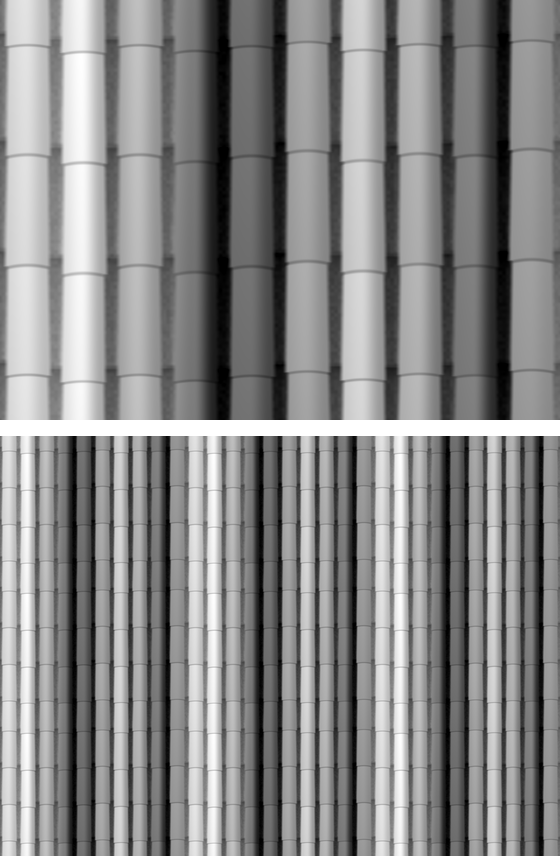
Top, the tile; bottom, the same tile 3 across and 3 down.
This texture map is drawn by a Shadertoy shader. Its source:

```glsl
const int COLUMNS = 10;
const float ROWS = 4.0;
const float TAU = 6.2831853;
const float TOP_HALF_WIDTH = 0.365;    // in column widths
const float LIP_HALF_WIDTH = 0.395;
const float EDGE_SOFTNESS = 0.055;
const float SEAM_WIDTH = 0.026;        // in row heights
const float SEAM_DARKNESS = 0.23;
const float SEAM_ARCH = 0.025;
const float PAN_LEAD = 0.11;
const float PAN_RISE = 0.13;
const float SWAY = 0.025;
const float TONE_JITTER = 0.035;
const float GRAIN = 0.045;
const vec2 GRAIN_CELLS = vec2(160.0, 120.0);

// Left, middle and right tone of each column of tiles
const vec3 TONES[COLUMNS] = vec3[COLUMNS](
    vec3(0.82, 0.88, 0.74), vec3(0.88, 0.98, 0.68),
    vec3(0.64, 0.74, 0.58), vec3(0.55, 0.47, 0.12),
    vec3(0.42, 0.43, 0.27), vec3(0.60, 0.65, 0.54),
    vec3(0.76, 0.82, 0.58), vec3(0.66, 0.70, 0.48),
    vec3(0.48, 0.50, 0.17), vec3(0.58, 0.60, 0.54));

// Tone of the trough to the right of each column
const float TROUGHS[COLUMNS] = float[COLUMNS](
    0.50, 0.36, 0.37, 0.02, 0.09, 0.26, 0.21, 0.20, 0.04, 0.42);

// Downward stagger of each column, in row heights
const float STAGGER[COLUMNS] = float[COLUMNS](
    0.0, 0.07, 0.0, 0.06, 0.01, -0.035, 0.05, -0.01, 0.005, -0.05);

float hash(vec2 p) {
    vec3 q = fract(vec3(p.xyx) * 0.1031);
    q += dot(q, q.yzx + 33.33);
    return fract((q.x + q.y) * q.z);
}

// Value noise that wraps after the given number of cells
float wrappedNoise(vec2 p, vec2 cells) {
    vec2 i = floor(p), f = fract(p);
    f = f * f * (3.0 - 2.0 * f);
    vec2 a = mod(i, cells), b = mod(i + 1.0, cells);
    return mix(mix(hash(a), hash(vec2(b.x, a.y)), f.x),
               mix(hash(vec2(a.x, b.y)), hash(b), f.x), f.y);
}

// Row coordinate growing downward, with slightly uneven courses
float courseAt(float down) {
    return ROWS * down - 0.5 + 0.071 * sin(TAU * down)
         + 0.026 * sin(2.0 * TAU * down);
}

// Trough between two columns, stepped where its pans overlap
float troughShade(int left, int right, float across, float course) {
    float row = course - 0.5 * (STAGGER[left] + STAGGER[right]) + PAN_LEAD;
    float along = fract(row);
    float rise = along * (1.0 - smoothstep(0.96, 1.0, along)) - 0.45;
    float notch = exp(-along * 14.0) * smoothstep(0.0, 0.03, along);
    float litSide = smoothstep(0.0, 0.12, across);
    float base = TROUGHS[left];
    return base + PAN_RISE * rise * (0.35 + base) * (0.5 + litSide)
         + 0.07 * litSide - 0.12 * notch;
}

void mainImage(out vec4 fragColor, in vec2 fragCoord) {
    vec2 uv = fragCoord / iResolution.xy;
    float x = uv.x * float(COLUMNS);
    int column = int(floor(x)) % COLUMNS;
    float across = fract(x) - 0.5;
    float course = courseAt(1.0 - uv.y);

    // Position inside the tile, from its upper seam to its lower lip
    float arch = SEAM_ARCH * pow(across / LIP_HALF_WIDTH, 2.0);
    float tileRow = course - STAGGER[column] - arch;
    float along = fract(tileRow);
    vec2 tile = vec2(float(column), mod(floor(tileRow), ROWS));
    float body = smoothstep(0.0, SEAM_WIDTH, min(along, 1.0 - along));

    // Tapered outline with a small sway for each tile
    float sway = SWAY * (hash(tile + 7.0) - 0.5) * body;
    float lean = SWAY * (hash(tile + 31.0) - 0.5) * (along - 0.5) * body;
    float offset = across - sway - lean;
    float taper = along * (1.0 - smoothstep(1.0 - SEAM_WIDTH, 1.0, along));
    float halfWidth = mix(TOP_HALF_WIDTH, LIP_HALF_WIDTH, taper);
    float cover = 1.0 - smoothstep(halfWidth - EDGE_SOFTNESS,
                                   halfWidth + EDGE_SOFTNESS, abs(offset));

    // Rounded shading and joint lines
    float u = clamp(offset / halfWidth + 0.12, -1.0, 1.0);
    vec3 tone = TONES[column];
    float shade = mix(tone.y, u < 0.0 ? tone.x : tone.z,
                      smoothstep(0.0, 1.0, abs(u)));
    shade += TONE_JITTER * (hash(tile + 53.0) - 0.5) * body;
    shade += 0.03 * (0.5 - along) * body;
    shade *= 1.0 - SEAM_DARKNESS * (1.0 - body);

    // Troughs on either side, with fine grain
    bool onLeft = across < 0.0;
    int previous = (column + COLUMNS - 1) % COLUMNS;
    int next = (column + 1) % COLUMNS;
    float trough = onLeft
        ? troughShade(previous, column, across + 0.5, course)
        : troughShade(column, next, across - 0.5, course);
    trough += GRAIN * (wrappedNoise(uv * GRAIN_CELLS, GRAIN_CELLS) - 0.5);

    float gray = clamp(mix(trough, shade, cover), 0.0, 1.0);
    fragColor = vec4(vec3(gray), 1.0);
}
```
